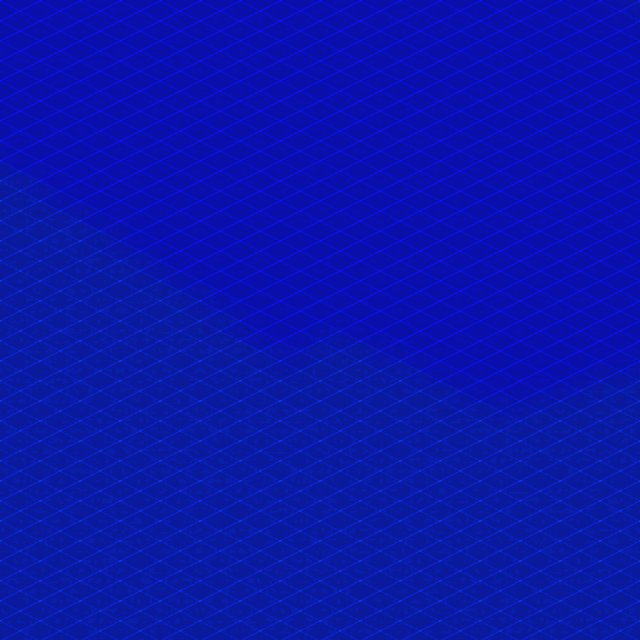
Write a WebGL 2 fragment shader that draws this pattern.

```glsl
#version 300 es
precision highp float;
uniform vec2 u_resolution;
out vec4 outColor;

float hash(vec2 p) {
  p = fract(p * vec2(0.1031, 0.1137));
  p += dot(p, p.yx + 33.33);
  return fract((p.x + p.y) * p.x * 17.0);
}

float noise(vec2 p) {
  vec2 cell = floor(p), f = fract(p);
  f = f * f * (3.0 - 2.0 * f);
  return mix(mix(hash(cell), hash(cell + vec2(1, 0)), f.x),
             mix(hash(cell + vec2(0, 1)), hash(cell + vec2(1, 1)), f.x), f.y);
}

// Soft band around zero
float band(float d, float halfWidth, float blur) {
  return 1.0 - smoothstep(halfWidth - blur, halfWidth + blur, abs(d));
}

// Height of the border between the two blues
float borderHeight(float x) {
  float leftSlope = 0.76 - 0.7 * x;
  float middleHill = 0.485 - 0.45 * abs(x - 0.53);
  float rightRise = 0.37 + 0.27 * (x - 0.77);
  return max(leftSlope, max(middleHill, rightRise));
}

void main() {
  vec2 uv = gl_FragCoord.xy / u_resolution;
  float blur = 14.0 / u_resolution.y;

  // Diamond lattice: 16 across, 32 down
  vec2 grid = uv * vec2(16.0, 32.0) + vec2(0.0, 0.0469);
  vec2 diagonal = vec2(grid.y - grid.x, grid.y + grid.x);
  vec2 tile = floor(diagonal);
  vec2 local = fract(diagonal);
  vec2 toEdge = fract(diagonal + 0.5) - 0.5;

  // Region blend, softened and varied by tile
  vec2 center = vec2(tile.y - tile.x, tile.x + tile.y + 1.0) / vec2(32.0, 64.0);
  vec2 place = mix(uv, center, 0.5);
  float depth = borderHeight(place.x) - place.y + 0.02 * (hash(tile + 80.0) - 0.5);
  float lower = smoothstep(-0.03, 0.05, depth);
  float corner = smoothstep(1.92, 2.02, uv.x + uv.y) * 0.6;
  lower = max(lower, corner);

  vec3 base = mix(vec3(0.04, 0.06, 0.66), vec3(0.04, 0.10, 0.61), lower);
  vec3 mark = mix(vec3(0.04, 0.06, 0.71), vec3(0.04, 0.12, 0.68), lower);
  vec3 line = mix(vec3(0.04, 0.06, 0.93), vec3(0.04, 0.13, 0.85), lower);
  vec3 spark = mix(vec3(0.05, 0.08, 0.97), vec3(0.04, 0.24, 0.88), lower);

  // Faint shading inside each tile
  vec3 color = base;
  color.b += 0.02 * (local.x - 0.5);

  // Small specks across the tile middle
  float middle = band(local.x + local.y - 1.0, 0.3, 0.15);
  float specks = smoothstep(0.5, 0.75, noise(grid * vec2(13.0, 6.5) + 7.0));
  color = mix(color, mark, 0.8 * middle * specks);

  // Dashed falling lines
  float steps = sin(grid.x * 6.2832 * 8.0);
  float dashes = smoothstep(-0.6, 0.6, steps);
  float falling = band(toEdge.y, 0.042, blur);
  color = mix(color, mix(mark, line, 0.65), falling * (0.45 + 0.55 * dashes));

  // Continuous rising lines, brighter where they cross
  float rising = band(toEdge.x, 0.038, blur);
  color = mix(color, line, rising * (0.88 + 0.12 * steps));
  float crossing = rising * band(toEdge.y, 0.06, blur);
  color = mix(color, spark, crossing * 0.8);

  outColor = vec4(color, 1.0);
}
```
